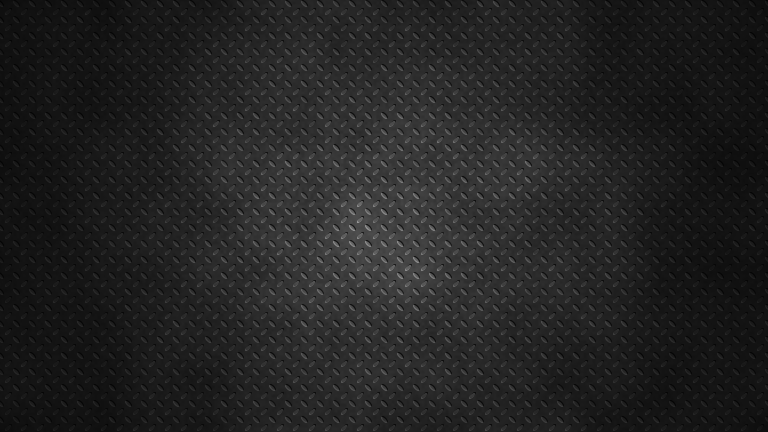
This texture is drawn by a WebGL 1 fragment shader. Its source:

```glsl
precision highp float;
// Dark steel tread plate: staggered rows of slanted lugs, smoky wear and a soft central glow.

uniform vec2 u_resolution;

const vec2 REPEATS = vec2(48.0, 27.0);      // pattern periods across and down
const vec2 LUG_RADII = vec2(0.50, 0.20);    // half length and half width, in row heights
const vec2 LIGHT_STEP = vec2(-0.10, -0.13); // offset towards the light, in row heights
const vec3 STEEL_DARK = vec3(0.068, 0.068, 0.068);
const vec3 STEEL_GLOW = vec3(0.190, 0.190, 0.190);
const float GLOW_POWER = 1.15;     // narrowness of the glow across
const float GLOW_FLOOR = 0.40;     // glow left at the top and bottom
const float FACE_GAIN = 0.36;      // brightness of a lug face
const float RIM_GAIN = 0.50;       // brightness of the lit rim
const float SHADOW_GAIN = 0.60;    // depth of the cast shadow
const float LUG_VARIATION = 0.30;  // difference between single lugs
const vec2 CLOUD_CELLS = vec2(15.0, 8.0);
const float CLOUD_GAIN = 0.50;
const vec2 GRAIN_CELLS = vec2(256.0, 144.0);
const float GRAIN_GAIN = 0.16;
const float TAU = 6.2831853;

float hash(vec2 p) {
  vec3 q = fract(p.xyx * vec3(0.1031, 0.1030, 0.0973));
  q += dot(q, q.yzx + 33.33);
  return fract((q.x + q.y) * q.z);
}

// Value noise that wraps after a whole number of cells.
float wrapNoise(vec2 uv, vec2 cells) {
  vec2 p = uv * cells;
  vec2 i = floor(p);
  vec2 f = fract(p);
  f = f * f * (3.0 - 2.0 * f);
  vec2 a = mod(i, cells);
  vec2 b = mod(i + 1.0, cells);
  return mix(mix(hash(a), hash(vec2(b.x, a.y)), f.x),
             mix(hash(vec2(a.x, b.y)), hash(b), f.x), f.y);
}

float clouds(vec2 uv) {
  float sum = 0.0;
  float weight = 0.5;
  vec2 cells = CLOUD_CELLS;
  for (int octave = 0; octave < 4; octave++) {
    sum += weight * wrapNoise(uv, cells);
    cells *= 2.0;
    weight *= 0.5;
  }
  return sum / 0.9375;
}

// Approximate signed distance to an ellipse.
float ellipseDistance(vec2 p, vec2 radii) {
  float k = length(p / radii);
  return k * (k - 1.0) / max(length(p / (radii * radii)), 0.001);
}

// Coverage of a lug leaning right (lean = 1) or left (lean = -1).
float lugMask(vec2 p, float lean, float blur) {
  p.x *= lean;
  vec2 q = vec2(p.x + p.y, p.y - p.x) * 0.7071;
  return 1.0 - smoothstep(-blur, blur, ellipseDistance(q, LUG_RADII));
}

void main() {
  vec2 uv = gl_FragCoord.xy / u_resolution;

  // Rows of lugs: every other row leans the other way and is shifted by half a period
  vec2 rows = REPEATS * vec2(1.0, 2.0);
  vec2 grid = uv * rows;
  float oddRow = mod(floor(grid.y), 2.0);
  grid.x += 0.5 * oddRow;
  vec2 cell = mod(floor(grid), rows);
  vec2 p = (fract(grid) - 0.5) * vec2(2.0, 1.0);
  float lean = 1.0 - 2.0 * oddRow;
  float blur = max(0.5 * rows.y / u_resolution.y, 0.04);

  // Raised face, lit rim and cast shadow
  float lug = lugMask(p, lean, blur);
  float offsetLug = lugMask(p + LIGHT_STEP, lean, blur);
  float rim = lug * (1.0 - offsetLug);
  float shadow = (1.0 - lug) * offsetLug;
  float strength = 1.0 + LUG_VARIATION * (hash(cell + 7.0) - 0.5);
  float relief = strength * (FACE_GAIN * lug + RIM_GAIN * rim - SHADOW_GAIN * shadow);

  // Glow that meets itself at the opposite edges
  vec2 wave = 0.5 - 0.5 * cos(TAU * uv);
  float glow = pow(wave.x, GLOW_POWER) * mix(GLOW_FLOOR, 1.0, wave.y);
  vec3 color = STEEL_DARK + STEEL_GLOW * glow;

  // Smoky wear and fine grain
  float wear = 1.0 + CLOUD_GAIN * (clouds(uv) - 0.5);
  wear += GRAIN_GAIN * (wrapNoise(uv, GRAIN_CELLS) - 0.5);

  gl_FragColor = vec4(color * wear * (1.0 + relief), 1.0);
}
```
